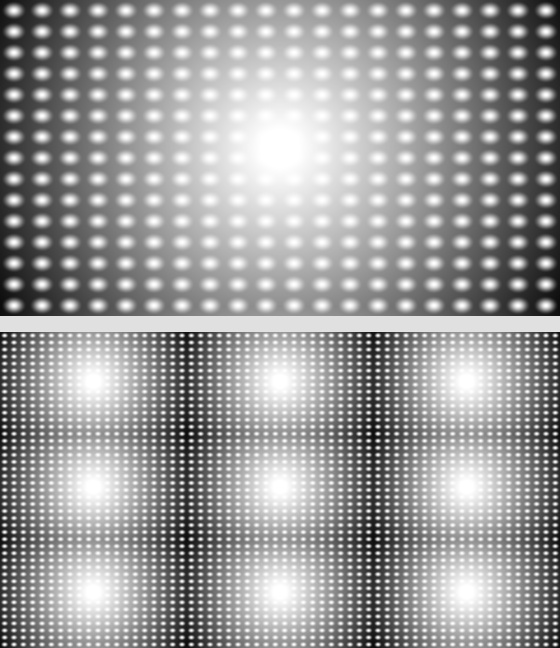
Top: one tile. Bottom: repeated 3 by 3.
A WebGL 1 fragment shader for this pattern:

```glsl
precision highp float;

uniform vec2 u_resolution;

const vec2 REPEATS = vec2(20.0, 15.0);
const vec2 GLOW_CENTER = vec2(0.5, 0.53);
const float GLOW_PEAK = 1.06;
const float GLOW_FALLOFF = 1.77;
const float DOT_RADIUS = 0.46;

// Shortest offset between two points on a wrapping unit canvas
vec2 wrappedOffset(vec2 point, vec2 center) {
    return fract(point - center + 0.5) - 0.5;
}

// Linear radial light, clipped to a small white core
float radialGlow(vec2 offset, float peak, float falloff) {
    return clamp(peak - falloff * length(offset), 0.0, 1.0);
}

// One soft spot centred in each cell, stretched with the cell
float softDots(vec2 uv, vec2 repeats, float radius) {
    vec2 cell = fract(uv * repeats) - 0.5;
    return 1.0 - smoothstep(0.0, radius, length(cell));
}

void main() {
    vec2 uv = gl_FragCoord.xy / u_resolution;
    vec2 widthUnits = vec2(1.0, u_resolution.y / u_resolution.x);

    // Round backdrop glow, continuous across the canvas edges
    vec2 offset = wrappedOffset(uv, GLOW_CENTER) * widthUnits;
    float backdrop = radialGlow(offset, GLOW_PEAK, GLOW_FALLOFF);

    // White dots blended over the backdrop
    float dots = softDots(uv, REPEATS, DOT_RADIUS);
    float shade = mix(backdrop, 1.0, dots);

    gl_FragColor = vec4(vec3(shade), 1.0);
}
```
